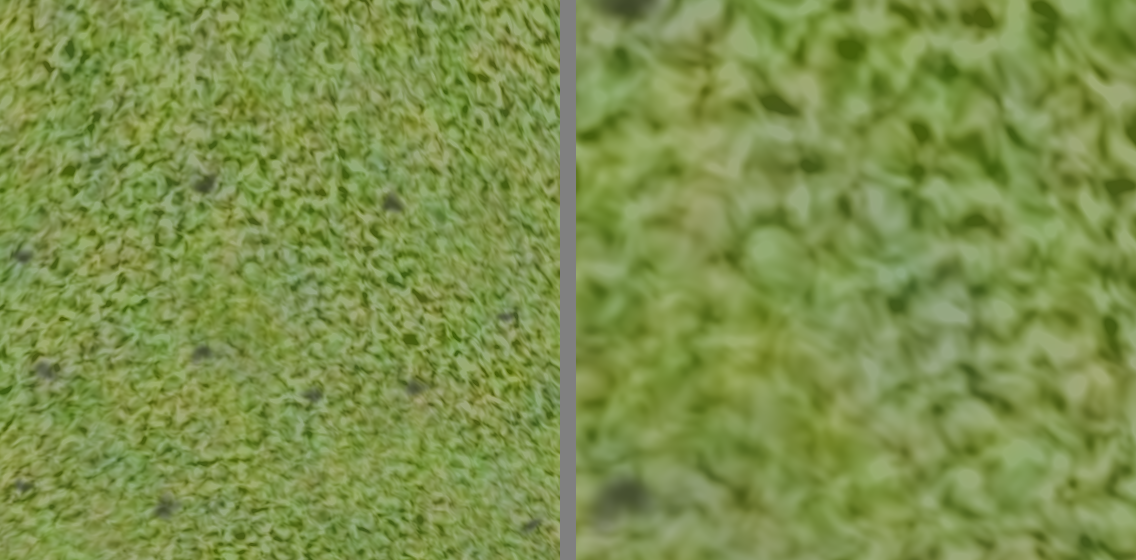
Left: the whole. Right: its middle third, enlarged.
Reproduce this texture procedurally as a three.js fragment shader.

```glsl
// Mossy lawn: small curled pale leaves over dark green gaps, with a few bare spots.
// Warped gradient noise gives a leaf tone, a colour ramp paints it, and slow noise
// varies its hue, light and contrast; bare spots are scattered on a jittered grid.

#define LEAF_FREQ vec2(43.0, 57.0)
#define CURL 0.011
#define FINE_AMOUNT 0.48
#define CONTRAST 0.92
#define MEAN_TONE 0.53
#define SPOT_GRID 5.0
#define SPOT_CHANCE 0.3
#define SPOT_RADIUS 0.024
#define DEEP_GREEN vec3(0.28, 0.37, 0.07)
#define MOSS_GREEN vec3(0.43, 0.51, 0.20)
#define LEAF_GREEN vec3(0.51, 0.59, 0.31)
#define PALE_GREEN vec3(0.60, 0.67, 0.45)

varying vec2 vUv;

vec2 hash2(vec2 cell) {
  vec3 h = fract(cell.xyx * vec3(0.1031, 0.1030, 0.0973));
  h += dot(h, h.yzx + 33.33);
  return fract((h.xx + h.yz) * h.zy);
}

float cornerSlope(vec2 cell, vec2 corner, vec2 f) {
  return dot(hash2(cell + corner) * 2.0 - 1.0, f - corner);
}

// Gradient noise, about -0.7 to 0.7
float noise(vec2 p) {
  p += 64.0;
  vec2 cell = floor(p);
  vec2 f = fract(p);
  vec2 w = f * f * f * (f * (f * 6.0 - 15.0) + 10.0);
  vec2 e = vec2(0.0, 1.0);
  float low = mix(cornerSlope(cell, e.xx, f), cornerSlope(cell, e.yx, f), w.x);
  float high = mix(cornerSlope(cell, e.xy, f), cornerSlope(cell, e.yy, f), w.x);
  return mix(low, high, w.y);
}

mat2 turn(float angle) {
  float c = cos(angle), s = sin(angle);
  return mat2(c, s, -s, c);
}

// Leaves lean outwards to both sides and grow smaller to the bottom and right
vec2 leanAndShrink(vec2 p) {
  float lean = 0.5 * (p.x - 0.5) * (p.x - 0.5);
  return vec2(p.x + 0.13 * p.x * p.x, 1.25 * p.y - 0.22 * p.y * p.y + lean);
}

// Two octaves of curled leaf shapes
float leafDetail(vec2 p) {
  vec2 curl = vec2(noise(p * 31.0), noise(p * 31.0 + 17.3));
  vec2 q = p + CURL * curl;
  float leaves = noise(q * LEAF_FREQ);
  float fine = noise(turn(0.6) * q * LEAF_FREQ * 1.95 + 5.7);
  return leaves + FINE_AMOUNT * fine;
}

// x: dark core, y: pale surround of the nearest bare spots
vec2 bareSpots(vec2 p) {
  vec2 ragged = p + 0.022 * vec2(noise(p * 27.0 + 3.1), noise(p * 27.0 + 9.4));
  vec2 home = floor(p * SPOT_GRID);
  vec2 cover = vec2(0.0);
  for (int j = -1; j <= 1; j++) {
    for (int i = -1; i <= 1; i++) {
      vec2 cell = home + vec2(float(i), float(j));
      vec2 centre = (cell + 0.15 + 0.7 * hash2(cell + 41.0)) / SPOT_GRID;
      vec2 pick = hash2(cell + 83.0);
      float present = step(pick.x, SPOT_CHANCE);
      float radius = SPOT_RADIUS * mix(0.6, 1.1, pick.y);
      float d = length((ragged - centre) * vec2(0.85, 1.1)) / radius;
      vec2 spot = vec2(1.0 - smoothstep(0.1, 1.2, d), 1.0 - smoothstep(0.8, 3.2, d));
      cover = max(cover, present * spot);
    }
  }
  return cover;
}

vec3 grassRamp(float tone) {
  vec3 colour = mix(DEEP_GREEN, MOSS_GREEN, clamp((tone - 0.08) / 0.26, 0.0, 1.0));
  colour = mix(colour, LEAF_GREEN, clamp((tone - 0.34) / 0.22, 0.0, 1.0));
  return mix(colour, PALE_GREEN, clamp((tone - 0.56) / 0.30, 0.0, 1.0));
}

void main() {
  vec2 p = leanAndShrink(vUv);
  vec2 spots = bareSpots(vUv);

  // Slow patches of contrast and light
  float patchContrast = 1.0 + 0.7 * noise(vUv * 4.5 + 2.6) + 0.25 * (vUv.y - 0.5);
  float light = 0.17 * noise(vUv * 7.0 + 12.4) + 0.16 * noise(vUv * 17.0 + 31.8);
  float tone = MEAN_TONE + light + CONTRAST * patchContrast * leafDetail(p);
  vec3 colour = grassRamp(tone);

  // Hue: grey to vivid, and yellow to bluish green
  float grey = noise(vUv * 11.0 + 21.5) + 0.6 * noise(p * 29.0 + 7.9) + 0.5 * spots.y;
  float warm = noise(vUv * 8.0 + 37.2) + 0.7 * noise(p * 23.0 + 15.6);
  colour += grey * vec3(0.025, -0.025, 0.075);
  colour += warm * vec3(0.065, 0.005, -0.045);

  // Bare soil showing through
  vec3 soil = vec3(0.24, 0.27, 0.17) + 0.12 * max(tone - 0.4, 0.0);
  colour = mix(colour, soil, 0.8 * spots.x);

  gl_FragColor = vec4(clamp(colour, 0.0, 1.0), 1.0);
}
```
